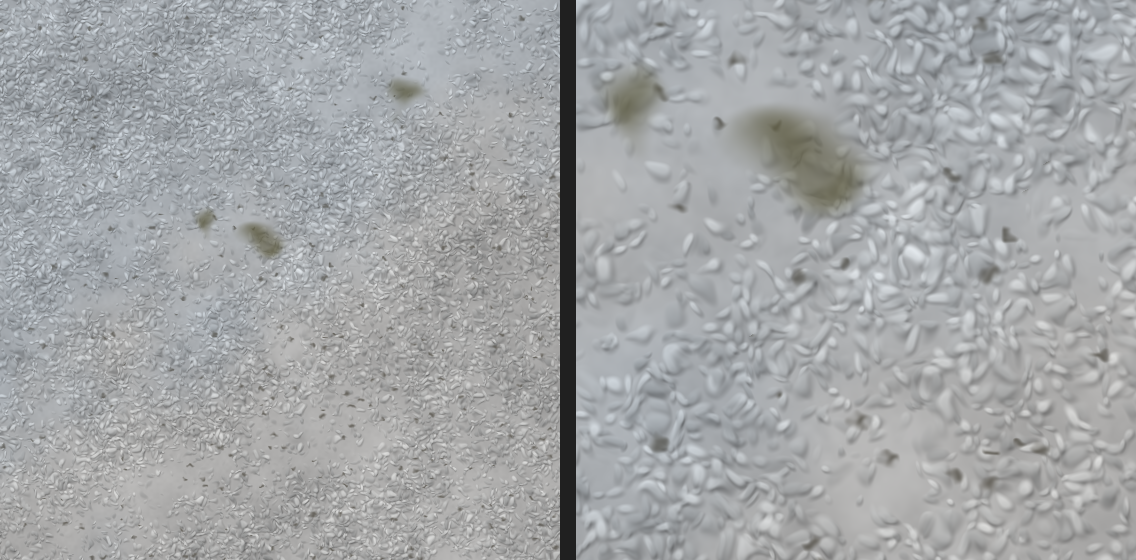
Left: the whole. Right: its middle third, enlarged.
Reproduce this texture procedurally as a WebGL 1 fragment shader.

```glsl
precision highp float;
// Pale grey gravel pressed into dried mud, with diagonal bare streaks and specks of moss.

uniform vec2 u_resolution;

#define COARSE_CELLS 94.0
#define FINE_CELLS 128.0
#define SPECK_CELLS 56.0
#define MOSS_CELLS 9.0
#define STONE_CONTRAST 0.85
#define SHADOW_DEPTH 0.17
#define CLUMP_CONTRAST 0.17
#define MUD vec3(0.690, 0.692, 0.698)
#define STONE vec3(0.712, 0.720, 0.728)
#define DARK_SPECK vec3(0.37, 0.36, 0.335)
#define MOSS vec3(0.37, 0.355, 0.25)

vec3 hash3(vec2 p) {
  vec3 q = fract(p.xyx * vec3(0.1031, 0.1030, 0.0973));
  q += dot(q, q.yxz + 33.33);
  return fract((q.xxy + q.yzz) * q.zyx);
}

float noise(vec2 p) {
  vec2 i = floor(p);
  vec2 f = fract(p);
  f = f * f * (3.0 - 2.0 * f);
  float low = mix(hash3(i).x, hash3(i + vec2(1.0, 0.0)).x, f.x);
  float high = mix(hash3(i + vec2(0.0, 1.0)).x, hash3(i + 1.0).x, f.x);
  return mix(low, high, f.y);
}

float fbm(vec2 p) {
  float sum = 0.0;
  float gain = 0.5;
  for (int i = 0; i < 4; i++) {
    sum += gain * noise(p);
    p = mat2(1.6, 1.2, -1.2, 1.6) * p + 17.3;
    gain *= 0.5;
  }
  return sum / 0.9375;
}

// Position across the diagonal bands, growing towards the lower right.
float across(vec2 p) {
  return 1.0 - p.y + 0.58 * p.x;
}

float softBlob(vec2 p, vec2 center, vec2 size) {
  vec2 q = (p - center) / size;
  return exp(-dot(q, q));
}

// Share of the ground that is covered with stones.
float coverage(vec2 p) {
  float t = across(p);
  vec2 along = vec2(0.865 * p.x + 0.5 * p.y, t);
  float c = 0.62 + 0.3 * smoothstep(0.65, 0.2, t);
  c -= 0.55 * softBlob(p, vec2(0.78, 0.93), vec2(0.24, 0.14));
  c -= 0.3 * softBlob(p, vec2(0.36, 0.6), vec2(0.12, 0.08));
  c -= 0.45 * softBlob(vec2(t, p.x), vec2(1.06, 0.4), vec2(0.09, 0.42));
  c += 1.3 * (fbm(along * vec2(6.0, 11.0) + 4.0) - 0.5);
  c += 0.7 * (noise(p * 28.0 + 9.0) - 0.5);
  return clamp(c, 0.03, 0.97);
}

// Soft tilted pebbles with a lit upper side, pale rim and a faint shadow.
vec3 addStones(vec3 ground, vec2 p, float cells, float seed) {
  vec2 grid = p * cells;
  vec2 home = floor(grid);
  for (int x = -1; x <= 1; x++) {
    for (int y = -1; y <= 1; y++) {
      vec2 id = home + vec2(float(x), float(y));
      vec3 place = hash3(id + seed);
      vec3 look = hash3(id + seed + 71.7);
      vec2 center = id + 0.1 + 0.8 * place.xy;
      float present = smoothstep(-0.12, 0.12, coverage(center / cells) - place.z);
      vec2 offset = grid - center;
      float angle = 6.2832 * look.x;
      float c = cos(angle);
      float s = sin(angle);
      mat2 turn = mat2(c, -s, s, c);
      vec2 radii = mix(0.27, 0.48, look.y) * vec2(1.3, 0.75);
      float d = length(turn * offset / radii);
      float shade = length(turn * (offset + vec2(-0.12, 0.22)) / radii);
      ground *= 1.0 - SHADOW_DEPTH * present * smoothstep(1.7, 0.4, shade);
      float light = 0.26 * (look.z - 0.42) + 0.09 * offset.y / radii.x;
      vec3 tone = STONE + light * STONE_CONTRAST;
      ground = mix(ground, tone, 0.85 * present * smoothstep(1.45, 0.4, d));
    }
  }
  return ground;
}

// Rare, ragged patches with soft borders.
float scatter(vec2 p, float cells, float chance, float seed) {
  vec2 grid = p * cells;
  grid += 0.4 * vec2(noise(grid * 3.0 + seed), noise(grid * 3.0 + seed + 40.0));
  float mask = 0.0;
  for (int x = -1; x <= 1; x++) {
    for (int y = -1; y <= 1; y++) {
      vec2 id = floor(grid) + vec2(float(x), float(y));
      vec3 h = hash3(id + seed);
      vec2 q = (grid - id - 0.2 - 0.6 * h.xy) * vec2(0.8, 1.2);
      float radius = mix(0.2, 0.42, fract(h.x * 7.0 + h.y * 5.0));
      mask = max(mask, step(h.z, chance) * smoothstep(radius, 0.0, length(q)));
    }
  }
  return mask;
}

void main() {
  vec2 p = gl_FragCoord.xy / u_resolution.y;
  float t = across(p);
  float cover = coverage(p);

  // Mud, darker where stones crowd together.
  vec3 color = MUD + 0.02 * (noise(p * 170.0) - 0.5);
  color *= 1.0 - 0.07 * cover;

  // Two sizes of stones on grids bent into curls.
  vec2 bend = 0.009 * vec2(noise(p * 72.0), noise(p * 72.0 + 30.0));
  color = addStones(color, p + bend, FINE_CELLS, 13.0);
  color = addStones(color, p + bend, COARSE_CELLS, 57.0);

  // Shaded clumps among the stones and slow drifts of tone.
  float clump = fbm(p * 34.0 + 2.0) - 0.5;
  color += CLUMP_CONTRAST * clump * mix(0.15, 1.0, cover);
  color += 0.11 * (fbm(p * 6.0 + 21.0) - 0.5);

  // Dark gaps and stains of moss.
  float speckChance = 0.05 + 0.06 * smoothstep(0.7, 0.85, t);
  color = mix(color, DARK_SPECK, 0.85 * scatter(p, SPECK_CELLS, speckChance, 5.0));
  color = mix(color, MOSS, 0.75 * scatter(p, MOSS_CELLS, 0.07, 91.0));

  // Cool band at the upper left, warmer ground at the lower right.
  float cool = smoothstep(1.0, 0.6, t + 0.6 * (fbm(p * 5.0 + 8.0) - 0.5));
  color *= mix(vec3(1.008, 1.0, 0.985), vec3(0.972, 1.0, 1.022), cool);
  gl_FragColor = vec4(clamp(color, 0.0, 1.0), 1.0);
}
```
